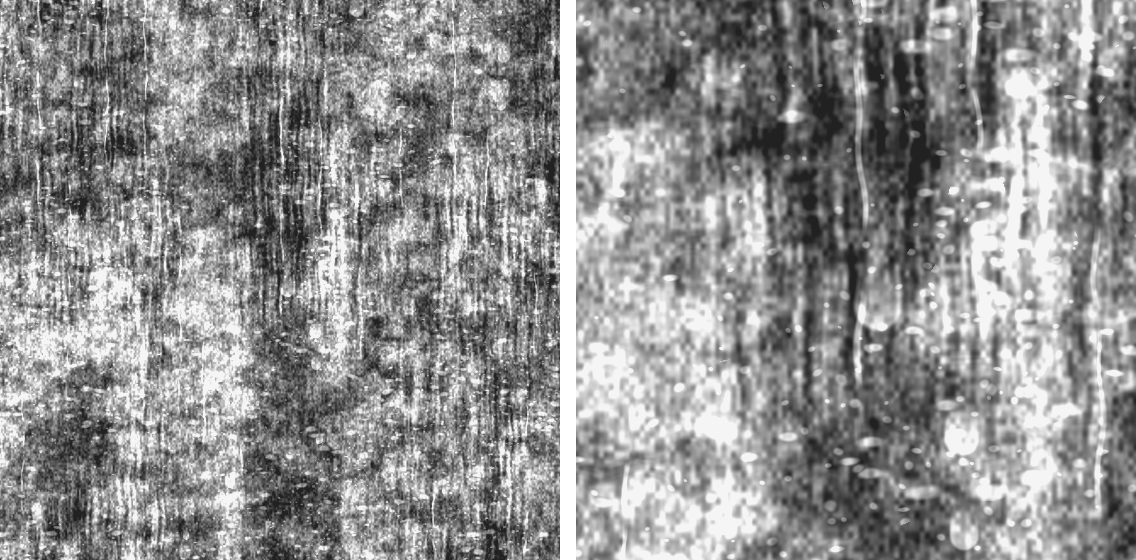
Left: the whole. Right: its middle third, enlarged.
Give the GLSL for this texture, as a Shadertoy shader.

```glsl
// Weathered grey wall: vertical streaks, mottled stains, pale chips and paint drips.
#define MID_GREY 0.462
#define PATCH_GAIN 0.68
#define COLUMN_GAIN 0.50
#define MOTTLE_GAIN 0.85
#define STREAK_GAIN 0.46
#define GRAIN_GAIN 0.36
#define CHIP_GAIN 0.36
#define DRIP_GAIN 0.36
#define DRIP_COUNT 18
#define DROP_COUNT 11

float hash(vec2 p) {
    vec3 q = fract(vec3(p.xyx) * 0.1031);
    q += dot(q, q.yzx + 33.33);
    return fract((q.x + q.y) * q.z);
}

vec2 hash2(vec2 p) {
    return vec2(hash(p + 17.3), hash(p + 71.9));
}

float noise(vec2 p) {
    vec2 cell = floor(p), f = fract(p);
    f = f * f * (3.0 - 2.0 * f);
    float low = mix(hash(cell), hash(cell + vec2(1, 0)), f.x);
    float high = mix(hash(cell + vec2(0, 1)), hash(cell + vec2(1, 1)), f.x);
    return mix(low, high, f.y);
}

// Layered noise, centred on zero
float layers(vec2 p) {
    float sum = 0.0, gain = 0.5;
    for (int i = 0; i < 4; i++) {
        sum += gain * (noise(p) - 0.5);
        p = p * 2.03 + 19.7;
        gain *= 0.55;
    }
    return sum;
}

// Cellular scatter of flat pale flecks; density is the share of filled cells
float chips(vec2 p, vec2 grid, float density) {
    vec2 g = p * grid, home = floor(g);
    float cover = 0.0;
    for (int y = -1; y <= 1; y++)
    for (int x = -1; x <= 1; x++) {
        vec2 cell = home + vec2(x, y);
        vec2 offset = g - cell - 0.15 - 0.7 * hash2(cell);
        offset.y += 0.4 * offset.x * (hash(cell + 5.1) - 0.5);
        float size = mix(0.15, 0.55, hash(cell + 9.7));
        float fleck = 1.0 - smoothstep(0.45, 1.1, length(offset) / size);
        cover = max(cover, fleck * step(hash(cell + 43.0), density));
    }
    return cover;
}

// Thin wavering runs of pale paint
float drips(vec2 p) {
    float cover = 0.0;
    for (int i = 0; i < DRIP_COUNT; i++) {
        float id = float(i);
        vec2 top = vec2((id + hash(vec2(id, 3.0))) / float(DRIP_COUNT), 0.2 + hash(vec2(id, 8.0)));
        float span = mix(0.12, 0.55, hash(vec2(id, 14.0)));
        float sway = 0.0022 * sin(p.y * 37.0 + id * 5.0) + 0.0011 * sin(p.y * 113.0 + id);
        float width = mix(0.0009, 0.0021, noise(vec2(id * 7.0, p.y * 50.0)));
        float line = 1.0 - smoothstep(width * 0.5, width * 1.7, abs(p.x - top.x - sway));
        float drop = (top.y - p.y) / span;
        float ends = smoothstep(0.0, 0.08, drop) * (1.0 - smoothstep(0.85, 1.0, drop));
        float wear = smoothstep(0.15, 0.6, noise(vec2(id * 3.0, p.y * 42.0)));
        cover = max(cover, line * ends * wear);
    }
    return cover;
}

// Round-bottomed splashes that fade upwards
float drops(vec2 p) {
    float cover = 0.0;
    for (int i = 0; i < DROP_COUNT; i++) {
        vec2 id = vec2(float(i), 57.0);
        vec2 q = (p - hash2(id)) / mix(0.006, 0.015, hash(id + 2.0));
        float height = max(q.y, 0.0);
        q.y = q.y > 0.0 ? q.y / 2.6 : q.y;
        float body = 1.0 - smoothstep(0.8, 1.05, length(q));
        cover = max(cover, body * mix(1.0, 0.15, min(height / 1.8, 1.0)));
    }
    return cover;
}

void mainImage(out vec4 fragColor, in vec2 fragCoord) {
    vec2 p = fragCoord / iResolution.y;
    vec2 warp = vec2(noise(p * 45.0), noise(p * 45.0 + 80.0)) - 0.5;

    // Broad stains and streaked columns
    float patches = layers(p * vec2(6.0, 4.5) + 0.25 * warp);
    float columns = layers(p * vec2(17.0, 1.8) + 31.0);
    float mottle = layers(p * vec2(27.0, 38.0) + 0.9 * warp + 11.0);

    // Fine broken vertical streaks, strongest in some columns
    float bend = 0.0015 * sin(p.y * 60.0 + p.x * 25.0);
    float fine = noise(vec2((p.x + bend) * 165.0, p.y * 13.0));
    float hair = noise(vec2((p.x + bend) * 290.0 + 7.0, p.y * 24.0));
    float streakZone = smoothstep(0.3, 0.75, noise(p * vec2(11.0, 3.5) + 63.0));
    float streaks = (0.6 * fine + 0.4 * hair - 0.5) * mix(0.65, 1.7, streakZone);

    // Sandy grain
    float grain = noise(p * vec2(330.0, 250.0)) + 0.6 * noise(p * vec2(170.0, 130.0)) - 0.8;

    float relief = PATCH_GAIN * patches + COLUMN_GAIN * columns + MOTTLE_GAIN * mottle
        + STREAK_GAIN * streaks + GRAIN_GAIN * grain;
    float tone = MID_GREY + relief + 0.45 * relief * relief;

    // Pale chips, runs and splashes
    float chipZone = smoothstep(0.4, 0.8, noise(p * 7.0 + 29.0));
    vec2 rough = p + 0.006 * warp;
    float chipCover = max(chips(rough, vec2(44.0, 95.0), 0.02 + 0.16 * chipZone),
        0.8 * chips(rough + 4.0, vec2(125.0, 160.0), 0.03 + 0.12 * chipZone));
    tone += CHIP_GAIN * chipCover + DRIP_GAIN * drips(p) + 0.38 * drops(p + 0.003 * warp);

    fragColor = vec4(vec3(clamp(tone, 0.13, 0.96)), 1.0);
}
```
